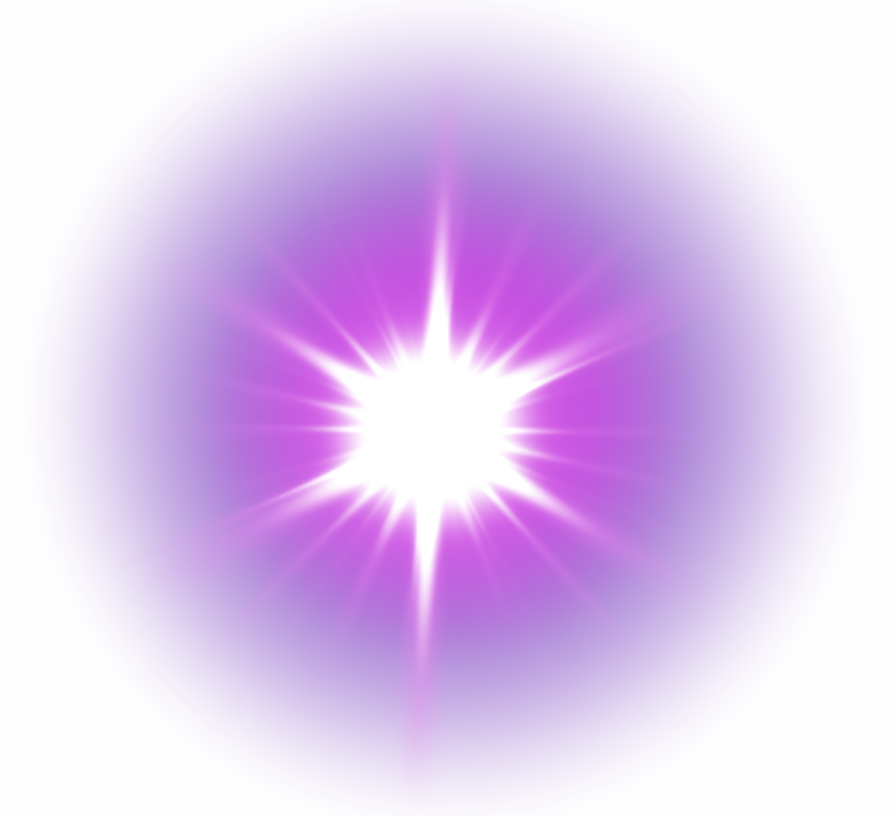
Give the GLSL for this background, as a Shadertoy shader.

```glsl
// A white-hot violet star with tapering light beams inside a soft round lavender halo.
#define STAR_CENTER vec2(0.483, 0.473)
#define HALO_CENTER vec2(0.498, 0.500)
#define HALO_RADIUS 0.54
#define MAGENTA_RADIUS 0.33
#define CORE_RADIUS 0.10
#define CORE_POWER 2.6
#define STREAK_POWER 0.45
#define PAPER vec3(0.998, 0.997, 0.999)
#define LAVENDER vec3(0.66, 0.52, 0.84)
#define MAGENTA vec3(0.75, 0.27, 0.87)
#define PINK vec3(0.93, 0.54, 0.95)

// Each beam crosses the star: angle in degrees, width, reach, strength.
const int BEAM_COUNT = 11;
const vec4 BEAMS[BEAM_COUNT] = vec4[](
    vec4( 87.3, 0.013, 0.47, 2.3),
    vec4( 28.8, 0.019, 0.42, 1.7),
    vec4(148.0, 0.014, 0.41, 1.8),
    vec4( 23.6, 0.004, 0.44, 0.8),
    vec4( 44.6, 0.007, 0.43, 0.8),
    vec4(132.4, 0.006, 0.42, 0.7),
    vec4( 66.0, 0.008, 0.36, 0.7),
    vec4(167.0, 0.006, 0.36, 0.7),
    vec4(179.0, 0.004, 0.38, 0.5),
    vec4( 82.5, 0.005, 0.40, 0.6),
    vec4(112.0, 0.007, 0.32, 0.5)
);

// Light of one double-ended beam that widens and fades outward.
float beamLight(vec2 p, vec4 beam) {
    float angle = radians(beam.x);
    vec2 axis = vec2(cos(angle), sin(angle));
    float along = abs(dot(p, axis));
    float across = dot(p, vec2(-axis.y, axis.x));
    float width = beam.y * (0.55 + 2.6 * along);
    float fade = pow(max(1.0 - along / beam.z, 0.0), 1.5);
    return beam.w * fade * exp(-across * across / (width * width));
}

// Fine radial streaks from layered sines, mirrored through the star.
float streakLight(vec2 p) {
    float angle = atan(p.y, p.x);
    float wave = sin(angle * 22.0 + 2.0 * sin(angle * 6.0 + 0.7));
    wave = 0.65 * wave + 0.35 * sin(angle * 46.0 + 1.3);
    return pow(0.5 + 0.5 * wave, 4.0) * exp(-9.0 * length(p));
}

// Lavender disc with a magenta middle, dissolving into the paper.
vec3 haloColor(float radius) {
    float disc = 1.0 - smoothstep(0.24, HALO_RADIUS, radius);
    float middle = 1.0 - smoothstep(0.13, MAGENTA_RADIUS, radius);
    return mix(mix(PAPER, LAVENDER, disc), MAGENTA, middle);
}

void mainImage(out vec4 fragColor, in vec2 fragCoord) {
    // Positions in units of the canvas height
    vec2 canvas = iResolution.xy / iResolution.y;
    vec2 uv = fragCoord / iResolution.y;
    vec2 p = uv - STAR_CENTER * canvas;
    float d = length(p);

    vec3 color = haloColor(length(uv - HALO_CENTER * canvas));

    // Core and its wider bloom
    float light = CORE_POWER * exp(-d * d / (CORE_RADIUS * CORE_RADIUS));
    light += 0.22 * exp(-d * d / 0.04);

    // Beams and streaks
    light += STREAK_POWER * streakLight(p);
    for (int i = 0; i < BEAM_COUNT; i++) {
        light += beamLight(p, BEAMS[i]);
    }

    // Weak light tints pink, strong light burns to white
    color = mix(color, PINK, 1.0 - exp(-light));
    color = mix(color, vec3(1.0), smoothstep(0.4, 1.6, light));
    fragColor = vec4(color, 1.0);
}
```
